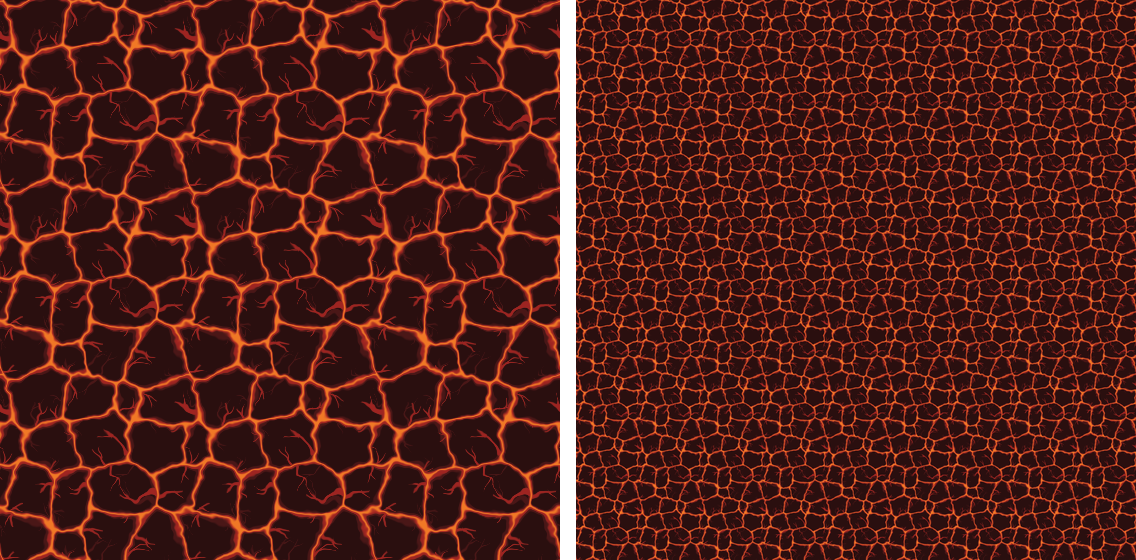
Left: one tile. Right: repeated 3 by 3.
This texture is drawn by a Shadertoy shader. Its source:

```glsl
// Cracked lava crust: a weighted Voronoi diagram makes the dark plates, and
// its border distance is painted in flat bands from dark shade to orange glow.
// Tapered cracks run in from the plate rims; the pattern wraps every PERIOD cells.

#define CELLS 12.0        // plates across the canvas, a multiple of PERIOD
#define PERIOD 4.0        // plates per repeat, even because rows are staggered
#define JITTER 0.62       // irregularity of plate centres
#define WOBBLE 0.13       // waviness of plate borders
#define CORE_WIDTH 0.013  // half width of the glowing seam
#define RIM_WIDTH 0.013   // width of the hot rim beside it
#define RED_WIDTH 0.052   // largest width of the red bank
#define SHADE_WIDTH 0.058 // largest width of the dull outer bank
#define CRACK_BEND 0.20   // waviness of the cracks

const vec3 CRUST  = vec3(0.165, 0.058, 0.060);
const vec3 SHADE  = vec3(0.290, 0.090, 0.090);
const vec3 EMBER  = vec3(0.480, 0.140, 0.120);
const vec3 RED    = vec3(0.620, 0.140, 0.130);
const vec3 HOT    = vec3(0.760, 0.260, 0.145);
const vec3 ORANGE = vec3(0.940, 0.470, 0.150);

vec2 hash2(vec2 p) {
    return fract(sin(vec2(dot(p, vec2(127.1, 311.7)),
                          dot(p, vec2(269.5, 183.3)))) * 43758.5453);
}

// Value noise that wraps after a whole number of lattice steps.
vec2 noise2(vec2 p, float period) {
    vec2 i = floor(p), f = fract(p);
    f = f * f * (3.0 - 2.0 * f);
    vec2 a = hash2(mod(i, period));
    vec2 b = hash2(mod(i + vec2(1, 0), period));
    vec2 c = hash2(mod(i + vec2(0, 1), period));
    vec2 d = hash2(mod(i + vec2(1, 1), period));
    return mix(mix(a, b, f.x), mix(c, d, f.x), f.y);
}

// Plate centre in xy, size weight in z.
vec3 plate(vec2 g) {
    vec2 id = mod(g, PERIOD);
    vec2 centre = g + vec2(0.25 + 0.5 * mod(g.y, 2.0), 0.5);
    float size = hash2(id + 41.0).x;
    float weight = 0.16 * size - 0.22 * step(size, 0.14);
    return vec3(centre + JITTER * (hash2(id + 7.0) - 0.5), weight);
}

// Signed distance to a forked crack that widens towards the plate rim.
float crack(vec2 r, vec2 seed) {
    vec2 h = hash2(seed), k = hash2(seed + 3.7);
    vec2 dir = vec2(cos(6.2832 * h.x), sin(6.2832 * h.x));
    float along = dot(r, dir) - mix(0.05, 0.36, h.y);
    float across = dot(r, vec2(-dir.y, dir.x)) - 0.4 * (k.x - 0.5);
    across += CRACK_BEND * (noise2(vec2(along * 6.0, 0.5) + 40.0 * h, 64.0).x - 0.5);
    float trunk = abs(across) - mix(0.05, 0.16, k.y * k.y) * along;
    float fork = abs(across - 0.9 * (0.22 - along)) - 0.13 * (along - 0.05);
    fork = max(fork, along - 0.22);
    return max(min(trunk, fork), 0.03 - along);
}

float fill(float dist, float pixel) {
    return 1.0 - smoothstep(-0.75 * pixel, 0.75 * pixel, dist);
}

void mainImage(out vec4 fragColor, in vec2 fragCoord) {
    float pixel = CELLS / iResolution.y;
    vec2 p = fragCoord / iResolution.xy * CELLS;

    // Wavy borders
    vec2 flow = noise2(p * 2.0, PERIOD * 2.0);
    p += WOBBLE * (noise2(p * 4.0 + 0.3, PERIOD * 4.0) - 0.5)
       + 0.4 * WOBBLE * (noise2(p * 9.0, PERIOD * 9.0) - 0.5);

    // Owning plate
    vec2 cell = floor(p), home = cell;
    vec3 own = vec3(0);
    float best = 1e3;
    for (int y = -2; y <= 2; y++)
    for (int x = -2; x <= 2; x++) {
        vec2 g = cell + vec2(x, y);
        vec3 s = plate(g);
        float power = dot(p - s.xy, p - s.xy) - s.z;
        if (power < best) { best = power; own = s; home = g; }
    }

    // Border distance; the soft minimum swells the seams at junctions
    float soft = mix(0.018, 0.050, flow.x), sum = 0.0;
    for (int y = -2; y <= 2; y++)
    for (int x = -2; x <= 2; x++) {
        vec2 g = home + vec2(x, y);
        if (g == home) continue;
        vec3 s = plate(g);
        float power = dot(p - s.xy, p - s.xy) - s.z;
        sum += exp(-(power - best) / (2.0 * length(s.xy - own.xy)) / soft);
    }
    float border = -soft * log(max(sum, 1e-9));

    // Uneven banks, different on each side of a seam
    vec2 r = p - own.xy, id = mod(home, PERIOD);
    vec2 bank = noise2(r * 4.0 + 30.0 * hash2(id + 19.0), 64.0);
    float core = border - CORE_WIDTH * mix(0.6, 1.3, flow.y);
    float hot = core - RIM_WIDTH;
    float red = hot - RED_WIDTH * max(bank.x * bank.x + 0.5 * r.y, 0.08);
    float shade = red - 0.012 - SHADE_WIDTH * bank.y;

    // Two bright and two dull cracks per plate
    for (int i = 0; i < 2; i++) {
        vec2 seed = id + 11.3 * float(i + 1);
        red = min(red, crack(r, seed));
        shade = min(shade, crack(r, seed + 53.1));
    }

    // Flat bands, darkest first
    vec3 col = mix(CRUST, SHADE, fill(shade, pixel));
    col = mix(col, EMBER, fill(red - 0.008, pixel));
    col = mix(col, RED, fill(red, pixel));
    col = mix(col, HOT, fill(hot, pixel));
    col = mix(col, ORANGE, fill(core, pixel));
    fragColor = vec4(col, 1.0);
}
```
